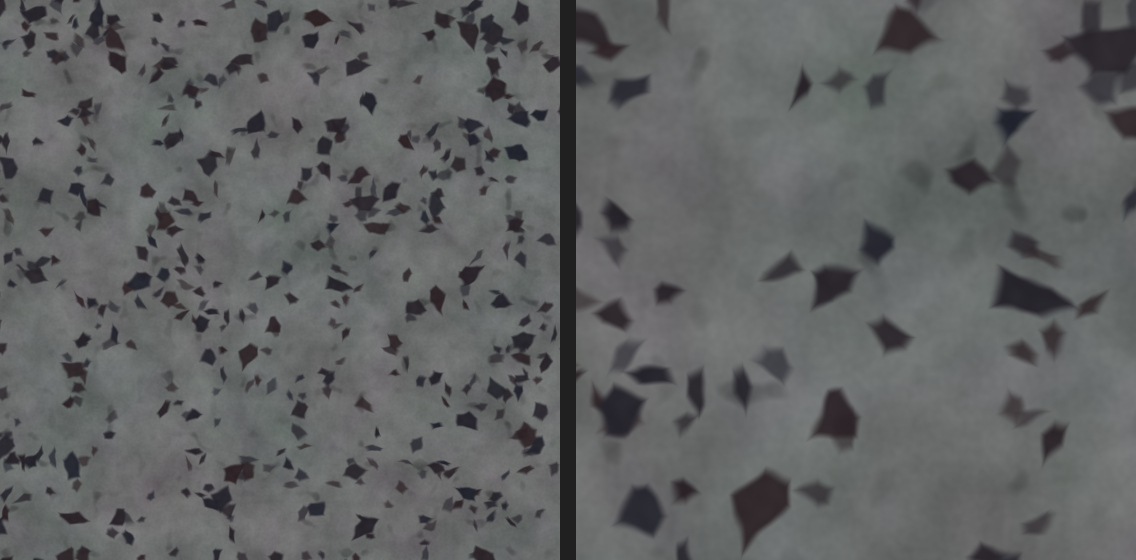
Left, the full canvas; right, a detail of the centre.
Reproduce this texture procedurally as a Shadertoy shader.

```glsl
// Grey speckled granite: soft pale feldspar with clustered, angular dark mica grains.

vec2 hash2(vec2 p) {
    vec3 q = fract(p.xyx * vec3(0.1031, 0.1030, 0.0973));
    q += dot(q, q.yzx + 33.33);
    return fract((q.xx + q.yz) * q.zy);
}

float gradientDot(vec2 cell, vec2 offset) {
    float angle = 6.2832 * hash2(cell + 71.0).x;
    return dot(vec2(cos(angle), sin(angle)), offset);
}

// Gradient noise, roughly -0.7 to 0.7
float noise(vec2 p) {
    vec2 i = floor(p), f = fract(p);
    vec2 u = f * f * f * (f * (f * 6.0 - 15.0) + 10.0);
    vec2 e = vec2(0.0, 1.0);
    return mix(mix(gradientDot(i, f), gradientDot(i + e.yx, f - e.yx), u.x),
               mix(gradientDot(i + e, f - e), gradientDot(i + e.yy, f - e.yy), u.x), u.y);
}

// Winding seams between the pale crystals, where dark grains gather
float seam(vec2 p) {
    return smoothstep(0.22, 0.0, abs(noise(p * 6.5 + 13.0)));
}

// Irregular convex polygon with five random sides
float shardDistance(vec2 p, float radius, vec2 seed) {
    float d = -1.0;
    for (int k = 0; k < 5; k++) {
        vec2 h = hash2(seed + float(k) * 17.3);
        float angle = (float(k) + 0.75 * h.x) * 1.2566;
        d = max(d, dot(p, vec2(cos(angle), sin(angle))) - radius * mix(0.65, 1.2, h.y));
    }
    return d;
}

// Scatter one size of grain over a jittered grid
vec3 addGrains(vec3 color, vec2 uv, float cells, float radius, float stretch,
               float abundance, float fading) {
    vec2 home = floor(uv * cells);
    float blur = max(0.0032, 1.0 / iResolution.y);
    for (int y = -1; y <= 1; y++)
    for (int x = -1; x <= 1; x++) {
        vec2 id = home + vec2(x, y);
        vec2 seed = id + cells * 3.0;
        vec2 center = (id + mix(vec2(0.1), vec2(0.9), hash2(seed))) / cells;
        vec2 pick = hash2(seed + 141.0);
        if (pick.x > abundance * (0.12 + seam(center))) continue;

        vec2 shape = hash2(seed + 253.0);
        vec2 look = hash2(seed + 367.0);
        float angle = 6.2832 * pick.y;
        float c = cos(angle), s = sin(angle);
        float aspect = mix(1.0, stretch, shape.y);
        vec2 p = mat2(c, -s, s, c) * (uv - center) * vec2(1.0 / aspect, aspect);
        float d = shardDistance(p, radius * mix(0.65, 1.3, shape.x), seed + 480.0);

        vec3 mica = mix(vec3(0.18, 0.135, 0.145), vec3(0.13, 0.14, 0.18), look.x);
        mica += 0.02 * noise(uv * 90.0);
        float cover = smoothstep(blur, -blur, d) * (1.0 - fading * look.y);
        color = mix(color, mica, cover);
    }
    return color;
}

void mainImage(out vec4 fragColor, in vec2 fragCoord) {
    vec2 uv = fragCoord / iResolution.y;

    // Cloudy pale ground with a dusky veil along the seams
    float cloud = 0.065 * noise(uv * 10.0) + 0.045 * noise(uv * 23.0 + 5.0)
                + 0.03 * noise(uv * 52.0 + 9.0);
    float veil = 0.025 * seam(uv);
    vec3 color = vec3(0.422, 0.430, 0.429) + cloud - veil;

    // Faint rose and green tints, small stains and fine grain
    color += vec3(0.024, -0.008, 0.004) * noise(uv * 5.0 + 31.0);
    color += vec3(-0.012, 0.008, -0.012) * noise(uv * 17.0 + 47.0);
    color -= 0.075 * smoothstep(0.24, 0.52, noise(uv * 38.0 + 83.0)) * (0.35 + seam(uv));
    color += 0.018 * noise(uv * 150.0) + 0.012 * noise(uv * 240.0);

    // Slightly bent outlines, then small grains under large ones
    vec2 bent = uv + 0.004 * vec2(noise(uv * 55.0 + 3.0), noise(uv * 55.0 + 60.0));
    color = addGrains(color, bent, 38.0, 0.0078, 1.6, 0.48, 0.45);
    color = addGrains(color, bent, 21.0, 0.0138, 1.3, 0.46, 0.12);

    fragColor = vec4(clamp(color, 0.0, 1.0), 1.0);
}
```
